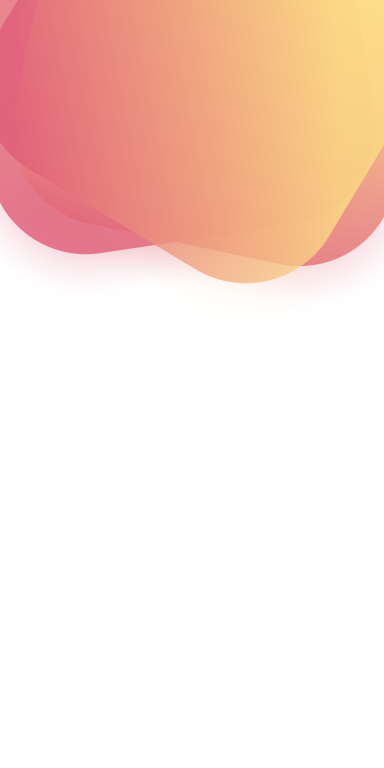
This background is drawn by a WebGL 1 fragment shader. Its source:

```glsl
precision highp float;
// Three translucent rounded squares hang from the top edge of a white canvas.
// Each is a rotated distance function filled with a pink to yellow ramp,
// laid back to front, with a soft tinted shadow falling just outside it.

uniform vec2 u_resolution;

#define HALF_SIDE 0.506
#define CORNER_RADIUS 0.253
#define SHADOW_DROP 0.026
#define SHADOW_BLUR 0.105
#define PINK vec3(0.875, 0.37, 0.475)
#define YELLOW vec3(0.99, 0.865, 0.52)

// Signed distance to a rounded square turned by angle about its center.
float roundedSquare(vec2 p, vec2 center, float angle) {
  float c = cos(angle);
  float s = sin(angle);
  p -= center;
  p = vec2(c * p.x + s * p.y, c * p.y - s * p.x);
  vec2 q = abs(p) - (HALF_SIDE - CORNER_RADIUS);
  return length(max(q, 0.0)) + min(max(q.x, q.y), 0.0) - CORNER_RADIUS;
}

// Ramp colour; slope holds the x and y rates and the value at the origin.
vec3 rampColor(vec2 p, vec3 slope) {
  return mix(PINK, YELLOW, clamp(dot(vec3(p, 1.0), slope), 0.0, 1.0));
}

// Lays one square with its shadow over the colour below.
vec3 layer(vec3 below, vec2 p, vec2 center, float angle, vec3 slope,
           float opacity, vec3 shadowTint, float shadowStrength) {
  float pixel = 1.0 / u_resolution.x;
  float d = roundedSquare(p, center, angle);
  float fill = 1.0 - smoothstep(-0.7 * pixel, 0.7 * pixel, d);

  float dropped = roundedSquare(p - vec2(0.0, SHADOW_DROP), center, angle);
  float shadow = 1.0 - smoothstep(-SHADOW_BLUR, SHADOW_BLUR, dropped);
  below = mix(below, shadowTint, shadow * shadowStrength * (1.0 - fill));

  return mix(below, rampColor(p, slope), fill * opacity);
}

void main() {
  // Width is one unit; y runs down from the top edge.
  vec2 p = vec2(gl_FragCoord.x, u_resolution.y - gl_FragCoord.y) / u_resolution.x;
  vec3 color = vec3(1.0);

  // Back: pink square leaning to the left.
  color = layer(color, p, vec2(0.4365, 0.1216), -0.148,
                vec3(0.0, -0.25, 0.15), 0.85, PINK, 0.28);
  // Middle: pink at its foot, warmer toward the top right.
  color = layer(color, p, vec2(0.585, 0.140), 0.209,
                vec3(0.35, -1.15, 0.629), 0.88, PINK, 0.28);
  // Front: pink on the left to yellow on the right.
  color = layer(color, p, vec2(0.5537, 0.1375), 0.541,
                vec3(1.18, 0.0, -0.046), 0.8, YELLOW, 0.1);

  gl_FragColor = vec4(color, 1.0);
}
```
